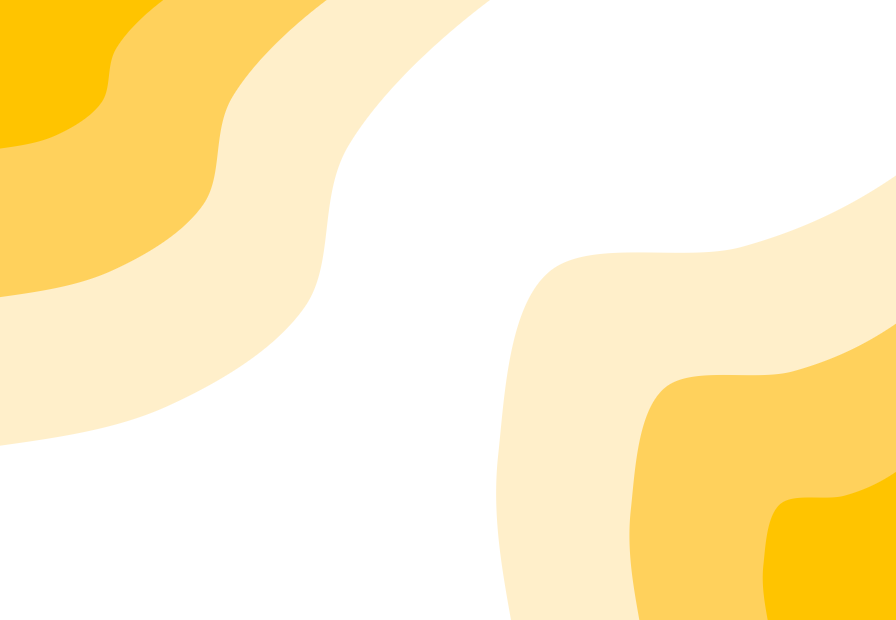
Write a WebGL 1 fragment shader that draws this background.

```glsl
precision highp float;

uniform vec2 u_resolution;

#define ARTBOARD vec2(768.0, 530.0)
#define BANDS 3.0
#define PAPER vec3(1.0, 1.0, 1.0)
#define CREAM vec3(1.0, 0.937, 0.792)
#define HONEY vec3(1.0, 0.820, 0.361)
#define AMBER vec3(1.0, 0.769, 0.0)

float cross2(vec2 a, vec2 b) {
    return a.x * b.y - a.y * b.x;
}

// Catmull-Rom curve from b to c
vec2 spline(vec2 a, vec2 b, vec2 c, vec2 d, float t) {
    vec2 linear = c - a;
    vec2 square = 2.0 * a - 5.0 * b + 4.0 * c - d;
    vec2 cubic = 3.0 * (b - c) + d - a;
    return b + 0.5 * t * (linear + t * (square + t * cubic));
}

// x: radius relative to the outline, y: factor turning it into distance
vec2 outlineLevel(vec2 p, vec2 a, vec2 b, vec2 c, vec2 d) {
    float low = 0.0;
    float high = 1.0;
    for (int i = 0; i < 14; i++) {
        float middle = 0.5 * (low + high);
        if (cross2(spline(a, b, c, d, middle), p) > 0.0) low = middle;
        else high = middle;
    }
    float t = 0.5 * (low + high);
    vec2 hit = spline(a, b, c, d, t);
    vec2 tangent = normalize(spline(a, b, c, d, t + 0.01) - spline(a, b, c, d, t - 0.01));
    return vec2(length(p) / length(hit), abs(cross2(hit, tangent)));
}

// Finds the segment that faces p; the end knots only steer the tangents
vec2 cornerLevel(vec2 p, vec2 knots[7]) {
    vec2 level = vec2(2.0, 300.0);
    for (int i = 0; i < 4; i++) {
        if (cross2(knots[i + 1], p) >= 0.0 && cross2(p, knots[i + 2]) > 0.0) {
            level = outlineLevel(p, knots[i], knots[i + 1], knots[i + 2], knots[i + 3]);
        }
    }
    return level;
}

float bandMask(vec2 level, float size, float pixel) {
    float distanceToEdge = (level.x - size) * level.y;
    return clamp(0.5 - distanceToEdge / pixel, 0.0, 1.0);
}

// Nested copies of one outline, scaled about the corner
vec3 paintCorner(vec3 color, vec2 level, float pixel) {
    color = mix(color, CREAM, bandMask(level, 1.0, pixel));
    color = mix(color, HONEY, bandMask(level, 2.0 / BANDS, pixel));
    return mix(color, AMBER, bandMask(level, 1.0 / BANDS, pixel));
}

void main() {
    vec2 p = gl_FragCoord.xy / u_resolution * ARTBOARD;
    float pixel = ARTBOARD.y / u_resolution.y;

    // Upper left outline, measured right and down from its corner
    vec2 upper[7];
    upper[0] = vec2(581.0, -88.0);
    upper[1] = vec2(420.0, 0.0);
    upper[2] = vec2(299.0, 124.0);
    upper[3] = vec2(261.5, 262.0);
    upper[4] = vec2(144.0, 347.0);
    upper[5] = vec2(0.0, 381.0);
    upper[6] = vec2(-158.0, 389.0);

    // Lower right outline, measured left and up from its corner
    vec2 lower[7];
    lower[0] = vec2(292.0, -133.0);
    lower[1] = vec2(330.0, 0.0);
    lower[2] = vec2(341.0, 141.0);
    lower[3] = vec2(297.5, 297.5);
    lower[4] = vec2(132.0, 319.0);
    lower[5] = vec2(0.0, 380.0);
    lower[6] = vec2(-114.0, 487.0);

    vec2 fromUpperLeft = vec2(p.x, ARTBOARD.y - p.y);
    vec2 fromLowerRight = vec2(ARTBOARD.x - p.x, p.y);

    vec3 color = paintCorner(PAPER, cornerLevel(fromUpperLeft, upper), pixel);
    color = paintCorner(color, cornerLevel(fromLowerRight, lower), pixel);
    gl_FragColor = vec4(color, 1.0);
}
```
